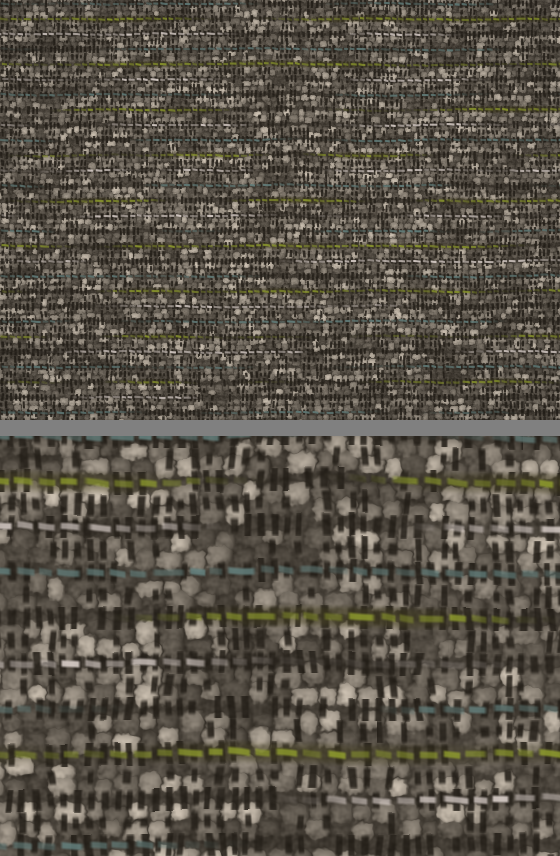
Top, the full canvas; bottom, a detail of the centre.
Write a WebGL 1 fragment shader that draws this texture.

```glsl
precision highp float;
// Coarse tweed upholstery: rows of rounded wool nubs crossed by short dark warp
// stitches, with thin broken accent threads (teal, white, green) every second row.
// Nubs and stitches are hashed per cell; gradient noise adds wobble, streaks and fuzz.
uniform vec2 u_resolution;

const float BANDS = 27.75;  // accent threads per canvas height
const float WARPS = 96.0;   // warp stitches per canvas height

float hash(vec2 p) {
  vec3 q = fract(p.xyx * vec3(0.1031, 0.1030, 0.0973));
  q += dot(q, q.yzx + 33.33);
  return fract((q.x + q.y) * q.z);
}

float corner(vec2 cell, vec2 offset) {
  float angle = 6.2832 * hash(cell + 17.0);
  return dot(vec2(cos(angle), sin(angle)), offset);
}

// Gradient noise, roughly -0.7 to 0.7
float noise(vec2 p) {
  vec2 i = floor(p), f = p - i;
  vec2 s = f * f * f * (f * (f * 6.0 - 15.0) + 10.0);
  vec2 e = vec2(1.0, 0.0);
  float low = mix(corner(i, f), corner(i + e, f - e), s.x);
  float high = mix(corner(i + e.yx, f - e.yx), corner(i + 1.0, f - 1.0), s.x);
  return mix(low, high, s.y);
}

// Wool nubs of one row: x is brightness, y is coverage
vec2 nubRow(float row, float x, float w) {
  float u = x * 56.0 + 31.0 * hash(vec2(row, 3.0));
  u += 0.55 * noise(vec2(u * 0.7, row * 7.3));
  vec2 cell = vec2(floor(u), row);
  float side = mod(row, 2.0) < 0.5 ? -0.1 : 0.1;  // leave room for the accent
  float centre = row + 0.5 + side + 0.3 * (hash(cell + 5.0) - 0.5);
  vec2 halfSize = vec2(0.49, mix(0.36, 0.56, hash(cell + 9.0)));
  vec2 d = abs(vec2(fract(u) - 0.5, w - centre)) / halfSize;
  float r = pow(dot(d * d * d, vec2(1.0)), 0.333);
  float streak = noise(vec2(x * 7.0, row * 0.83));
  float tone = mix(0.38, 1.0, pow(hash(cell), 1.8)) + 0.22 * streak;
  float dome = 1.04 - 0.35 * r * r + 0.12 * (w - centre);
  return vec2(tone * dome, 1.0 - smoothstep(0.78, 1.08, r));
}

// Dark vertical stitches straddling the boundary between two rows
float warpStitch(vec2 p, float w) {
  float edge = floor(w + 0.5);
  float dy = w - edge;
  float x = p.x * WARPS + 0.5 * noise(vec2(p.x * 40.0, edge * 3.7));
  x += dy * 0.5 * noise(vec2(p.x * 30.0, edge * 5.1));
  vec2 cell = vec2(floor(x), edge);
  float accentEdge = mod(edge, 2.0);
  float reach = mix(0.22, 0.55, hash(cell + 21.0)) + 0.1 * accentEdge;
  float patchiness = noise(vec2(p.x * 6.0, edge * 0.61));
  float present = step(hash(cell + 40.0), 0.48 + 0.27 * accentEdge + 0.5 * patchiness);
  float across = 1.0 - smoothstep(0.13, 0.38, abs(fract(x) - 0.5));
  return present * across * (1.0 - smoothstep(reach - 0.15, reach + 0.1, abs(dy)));
}

vec3 accentColour(float kind) {
  if (kind < 0.5) return vec3(0.38, 0.49, 0.48);  // teal
  if (kind < 1.5) return vec3(0.84, 0.80, 0.78);  // white
  return vec3(0.54, 0.59, 0.17);                  // green
}

void main() {
  vec2 p = gl_FragCoord.xy / u_resolution.y;

  // Weave coordinate, slightly wavy along each row
  float v = p.y * BANDS + 0.16 * noise(p * vec2(5.0, 3.0)) + 0.05 * noise(p * vec2(35.0, 20.0));
  float w = v * 2.0;
  float fuzz = noise(p * vec2(130.0, 170.0)) + 0.6 * noise(p * 290.0 + 8.0);

  // Ground and overlapping nub rows
  float tone = 0.25;
  float wFuzzy = w + 0.14 * fuzz;
  for (int i = -1; i <= 1; i++) {
    vec2 nub = nubRow(floor(w) + float(i), p.x + 0.002 * fuzz, wFuzzy);
    tone = mix(tone, max(tone, nub.x), nub.y);
  }
  tone += 0.13 * fuzz + 0.12 * noise(p * vec2(4.0, 28.0));
  tone = mix(tone, 0.07 + 0.05 * fuzz, 0.88 * warpStitch(p, w));
  vec3 colour = mix(vec3(0.10, 0.083, 0.06), vec3(0.71, 0.67, 0.615), clamp(tone, 0.0, 1.1));

  // Accent thread: dull olive halo on green rows, then the bright dashes
  float band = floor(v);
  float kind = mod(band, 3.0);
  float dy = v - band - 0.5;
  float run = noise(vec2(p.x * 3.5, band * 4.37));
  float halo = smoothstep(-0.1, 0.3, run) * (1.0 - smoothstep(0.1, 0.3, abs(dy)));
  colour = mix(colour, vec3(0.27, 0.25, 0.13), 0.5 * halo * step(1.5, kind));

  float dashX = p.x * WARPS * 0.55 + 0.6 * noise(vec2(p.x * 30.0, band * 2.9));
  float dash = 1.0 - smoothstep(0.28, 0.46, abs(fract(dashX) - 0.5));
  float sag = 0.05 * (fract(dashX) - 0.5) + 0.04 * noise(vec2(p.x * 25.0, band));
  float thread = 1.0 - smoothstep(0.03, 0.11, abs(dy + sag));
  float glint = mix(0.45, 1.0, hash(vec2(floor(dashX), band + 60.0)));
  float shown = smoothstep(-0.22, 0.12, run);
  colour = mix(colour, accentColour(kind), thread * dash * glint * shown * 0.9);

  // Gentle falloff towards the corners
  vec2 c = gl_FragCoord.xy / u_resolution - 0.5;
  gl_FragColor = vec4(colour * (1.04 - 0.22 * dot(c, c)), 1.0);
}
```
